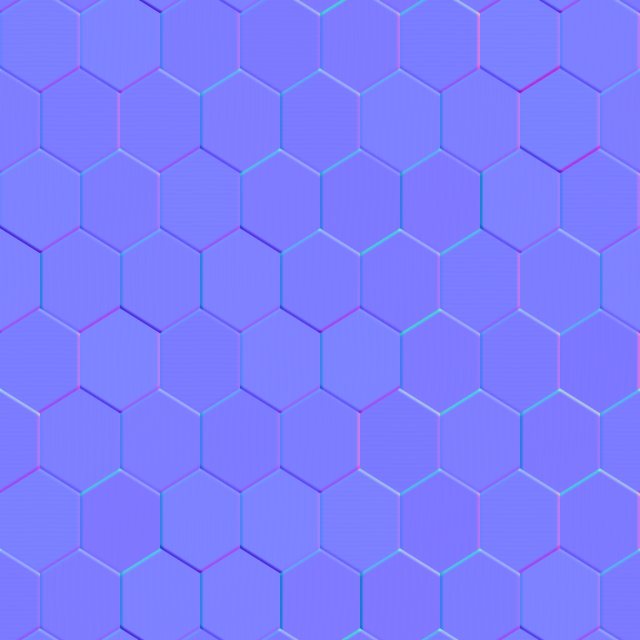
Write a WebGL 2 fragment shader that draws this texture map.

```glsl
#version 300 es
precision highp float;

uniform vec2 u_resolution;
out vec4 fragColor;

const float TILES = 8.0;
const vec2 SLANT = vec2(0.53, 0.848);   // unit normal of the slanted sides
const float SLANT_REACH = 0.5565;       // centre to slanted side

// Random lean of a tile, wrapping at the canvas border
vec2 tileLean(vec2 centre) {
    vec2 id = mod(centre, TILES);
    vec2 seed = vec2(dot(id, vec2(127.1, 311.7)), dot(id, vec2(269.5, 183.3)));
    return fract(sin(seed) * 43758.55) * 2.0 - 1.0;
}

// Centre of the hexagon that holds p; odd rows shift by half a tile
vec2 tileCentre(vec2 p) {
    float row = floor(p.y);
    float shift = 0.5 * mod(row, 2.0);
    vec2 centre = vec2(floor(p.x - shift + 0.5) + shift, row + 0.5);
    vec2 local = p - centre;
    if (dot(abs(local), SLANT) > SLANT_REACH) centre += sign(local) * vec2(0.5, 1.0);
    return centre;
}

// Bevel facing outward, stronger where this tile stands above its neighbour
vec2 sideBevel(vec2 local, vec2 centre, vec2 lean, vec2 side, vec2 stepTo, float reach) {
    float inset = reach - dot(local, side);
    float rise = -dot(lean + tileLean(centre + stepTo), side);
    float strength = clamp(0.23 + 0.36 * rise, 0.0, 0.78);
    return side * strength * (1.0 - smoothstep(0.012, 0.052, inset));
}

// Faint brushed lines, upright on some tiles and level on others
vec2 brushed(vec2 p, vec2 lean) {
    float upright = sin(p.x * 97.0 + sin(p.y * 5.0 + lean.x * 9.0))
                  * sin(p.x * 31.0 + p.y * 2.0 + lean.y * 7.0);
    float level = sin(p.y * 110.0 + 0.4 * sin(p.x * 9.0));
    return lean.x > -0.2 ? vec2(0.022 * upright, 0.0) : vec2(0.0, 0.014 * level);
}

vec3 surfaceColour(vec2 p) {
    vec2 centre = tileCentre(p);
    vec2 local = p - centre;
    vec2 lean = tileLean(centre);

    // Flat face
    vec2 slope = vec2(-0.02, -0.015) + lean * vec2(0.022, 0.05) + brushed(p, lean);

    // Six sides, taken as mirrored pairs
    for (float s = -1.0; s < 2.0; s += 2.0) {
        slope += sideBevel(local, centre, lean, vec2(s, 0.0), vec2(s, 0.0), 0.5);
        for (float t = -1.0; t < 2.0; t += 2.0) {
            vec2 quadrant = vec2(s, t);
            slope += sideBevel(local, centre, lean, SLANT * quadrant,
                               vec2(0.5, 1.0) * quadrant, SLANT_REACH);
        }
    }
    slope *= min(1.0, 0.82 / max(length(slope), 0.001));
    vec3 normal = vec3(slope, sqrt(1.0 - dot(slope, slope)));
    return 0.5 + 0.5 * normal;
}

void main() {
    // Average a 3 by 3 grid of samples to smooth the seams
    vec3 colour = vec3(0.0);
    for (int i = 0; i < 9; i++) {
        vec2 offset = (vec2(i % 3, i / 3) - 1.0) / 3.0;
        vec2 p = (gl_FragCoord.xy + offset) / u_resolution * TILES;
        colour += surfaceColour(p + vec2(0.0, 0.01));
    }
    fragColor = vec4(colour / 9.0, 1.0);
}
```
